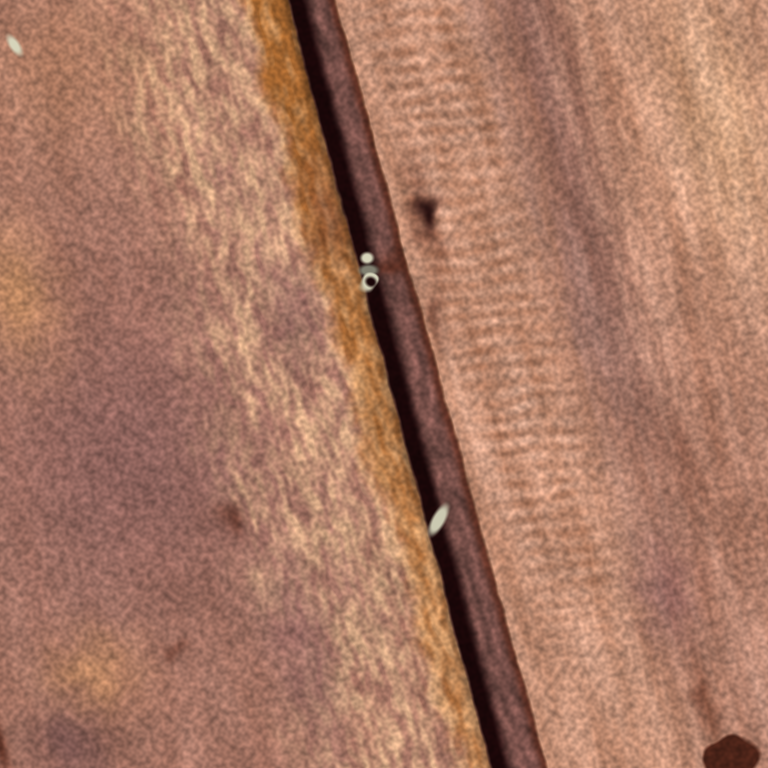
This texture is drawn by a Shadertoy shader. Its source:

```glsl
// Two weathered wooden planks meeting at a slanted, shadowed joint.
// Grain, ripples and mottling are gradient noise in coordinates sheared along
// the joint; soft ellipses lay in stains, knots and small pale flecks.

const float JOINT_X = 0.640;      // joint position at the lower edge
const float JOINT_SLOPE = 0.265;  // leftward lean per unit of height
const float GAP_WIDTH = 0.023;
const float BEVEL_END = 0.072;
const float RIPPLE_PERIOD = 0.0225;
const float RIPPLE_DEPTH = 0.06;
const float MOTTLE = 0.21;
const float SOFT = 0.003;
const mat2 TURN = mat2(0.8, 0.6, -0.6, 0.8);
const vec3 BROWN = vec3(0.64, 0.45, 0.385);
const vec3 TAN = vec3(0.84, 0.66, 0.52);
const vec3 PEACH = vec3(0.75, 0.55, 0.45);
const vec3 VIOLET = vec3(0.53, 0.365, 0.35);
const vec3 UMBER = vec3(0.52, 0.365, 0.33);
const vec3 OCHRE = vec3(0.62, 0.38, 0.17);
const vec3 AMBER = vec3(0.79, 0.57, 0.37);
const vec3 BEVEL = vec3(0.45, 0.30, 0.275);
const vec3 RUST = vec3(0.34, 0.16, 0.11);
const vec3 SHADOW = vec3(0.10, 0.025, 0.03);
const vec3 CHIP = vec3(0.84, 0.83, 0.73);

vec2 gradient(vec2 cell) {
  float h = fract(sin(dot(cell, vec2(127.1, 311.7))) * 43758.5);
  return vec2(cos(6.2832 * h), sin(6.2832 * h));
}

float noise(vec2 p) {
  vec2 i = floor(p), f = fract(p), e = vec2(1.0, 0.0);
  vec2 w = f * f * f * (f * (f * 6.0 - 15.0) + 10.0);
  float low = mix(dot(gradient(i), f), dot(gradient(i + e), f - e), w.x);
  float high = mix(dot(gradient(i + e.yx), f - e.yx), dot(gradient(i + 1.0), f - 1.0), w.x);
  return mix(low, high, w.y);
}

float fbm(vec2 p) {
  float sum = 0.0, amp = 1.0;
  for (int i = 0; i < 4; i++) {
    sum += amp * noise(p);
    p = p * 2.03 + 17.3;
    amp *= 0.55;
  }
  return sum;
}

// Normalised distance from the centre of a tilted ellipse; 1 on its rim.
float ellipse(vec2 p, vec2 centre, vec2 radii, float tilt) {
  float c = cos(tilt), s = sin(tilt);
  return length(mat2(c, -s, s, c) * (p - centre) / radii);
}

// Blends in a soft stain that leans with the grain.
void stain(inout vec3 col, vec3 tint, float amount, vec2 p, vec2 centre, vec2 radii) {
  float d = ellipse(p, centre, radii, 0.25);
  col = mix(col, tint, amount * exp(-d * d));
}

// Blends in a crisp ellipse.
void chip(inout vec3 col, vec3 tint, vec2 p, vec2 centre, vec2 radii, float tilt) {
  float edge = SOFT / min(radii.x, radii.y);
  col = mix(col, tint, 1.0 - smoothstep(1.0 - edge, 1.0 + edge, ellipse(p, centre, radii, tilt)));
}

vec3 leftPlank(vec2 p, float u, vec2 q) {
  float streak = noise(vec2(u * 60.0 + 1.2 * noise(p * 24.0), p.y * 15.0));
  streak += 0.6 * noise(vec2(u * 115.0, p.y * 38.0) + 5.0);
  float band = smoothstep(-0.30, -0.15, u + 0.06 * fbm(p * 7.0));
  vec3 col = BROWN + 0.05 * fbm(vec2(u * 22.0, p.y * 6.0));
  stain(col, VIOLET, 0.75, q, vec2(0.17, 0.40), vec2(0.20, 0.20));
  col = mix(col, TAN, clamp(band * (0.5 + 1.15 * streak), 0.0, 1.0));
  stain(col, AMBER, 0.6, q, vec2(0.02, 0.62), vec2(0.05, 0.09));
  stain(col, AMBER, 0.55, q, vec2(0.12, 0.12), vec2(0.06, 0.05));
  stain(col, AMBER, 0.25, q, vec2(0.08, 0.91), vec2(0.12, 0.12));
  stain(col, VIOLET, 0.65, q, vec2(0.38, 0.59), vec2(0.04, 0.07));
  stain(col, VIOLET, 0.7, q, vec2(0.39, 0.17), vec2(0.04, 0.12));
  stain(col, VIOLET * 0.85, 0.8, q, vec2(0.09, 0.03), vec2(0.05, 0.06));
  stain(col, RUST, 0.6, q, vec2(0.302, 0.32), vec2(0.016, 0.022));
  stain(col, RUST, 0.45, q, vec2(0.228, 0.154), vec2(0.011));
  stain(col, RUST, 0.8, p, vec2(0.0, 0.03), vec2(0.008, 0.04));
  // Ochre edge strip, fading paler toward the bottom
  float width = mix(0.045, 0.06, p.y) + 0.018 * fbm(p * 14.0);
  float strip = smoothstep(-width - 0.015, -width + 0.018, u);
  vec3 ochre = mix(OCHRE, AMBER, clamp(0.85 - 0.75 * p.y + 1.1 * streak, 0.0, 1.0));
  stain(ochre, RUST, 0.5, q, vec2(0.425, 0.72), vec2(0.025, 0.07));
  ochre *= 1.0 - 0.35 * smoothstep(-0.014, 0.0, u);
  return mix(col, ochre, strip * mix(0.75, 0.95, p.y));
}

vec3 rightPlank(vec2 p, float u, vec2 q) {
  float grain = fbm(vec2(u * 28.0, p.y * 4.0));
  vec3 col = mix(PEACH, BROWN, 0.6 * smoothstep(0.2, 0.36, u) * smoothstep(0.85, 0.3, p.y));
  stain(col, TAN, 0.75, q, vec2(0.94, 0.84), vec2(0.07, 0.19));
  float vein = (u - 0.30 + 0.035 * grain) / 0.055;
  col = mix(col, UMBER, 0.75 * exp(-vein * vein) * smoothstep(0.2, 0.6, p.y));
  stain(col, VIOLET, 0.75, q, vec2(0.868, 0.23), vec2(0.036, 0.08));
  col += 0.11 * grain;
  // Broken cross-grain ripples
  float phase = (p.y - 0.12 * p.x) / RIPPLE_PERIOD + 0.5 * noise(p * vec2(14.0, 20.0));
  float window = smoothstep(0.06, 0.13, u) * smoothstep(0.27, 0.19, u) * smoothstep(0.05, 0.4, p.y);
  float broken = clamp(0.75 + 1.3 * noise(vec2(u * 34.0, p.y * 22.0)), 0.0, 1.5);
  col += RIPPLE_DEPTH * window * broken * sin(6.2832 * phase);
  // Knots and their reddish halos
  stain(col, RUST, 0.45, q, vec2(0.553, 0.72), vec2(0.018, 0.07));
  stain(col, RUST, 0.5, q, vec2(0.567, 0.585), vec2(0.014, 0.032));
  stain(col, SHADOW, 0.9, q, vec2(0.553, 0.723), vec2(0.011, 0.021));
  stain(col, RUST, 0.5, q, vec2(0.918, 0.085), vec2(0.015, 0.035));
  chip(col, RUST * 0.85, mix(p, q, 0.5), vec2(0.95, 0.008), vec2(0.037, 0.034), 0.4);
  return col;
}

void mainImage(out vec4 fragColor, in vec2 fragCoord) {
  vec2 p = fragCoord / iResolution.xy, t = TURN * p;
  float u = p.x - JOINT_X + JOINT_SLOPE * p.y + 0.003 * noise(p * 14.0) + 0.002 * noise(p * 55.0);
  vec2 q = p + 0.02 * vec2(noise(t * 30.0), noise(t * 30.0 + 40.0));
  float bevelEnd = BEVEL_END - 0.011 * p.y;
  vec3 col = mix(leftPlank(p, u, q), rightPlank(p, u, q), smoothstep(-SOFT, SOFT, u - bevelEnd));
  // Bevel with a darker outer rim, then the shadowed gap
  float rim = exp(-pow((u - bevelEnd + 0.003) / 0.007, 2.0));
  vec3 bevel = mix(BEVEL * (1.0 + 0.4 * noise(vec2(u * 90.0, p.y * 25.0))), RUST, 0.8 * rim);
  stain(bevel, RUST, 0.8, q, vec2(0.512, 0.655), vec2(0.02, 0.014));
  col = mix(col, bevel, smoothstep(-SOFT, SOFT, u) * smoothstep(SOFT, -SOFT, u - bevelEnd));
  col = mix(col, SHADOW, smoothstep(-SOFT, SOFT, u) * smoothstep(0.010, -0.008, u - GAP_WIDTH));
  // Fine mottling on turned axes
  float mottle = noise(t * 85.0) + 1.1 * noise(t * 160.0 + 9.0) + 0.5 * fbm(t * 13.0);
  col *= 1.0 + MOTTLE * mottle;
  // Pale chips
  chip(col, CHIP * 0.6, p, vec2(0.480, 0.648), vec2(0.012, 0.007), 0.0);
  chip(col, CHIP, q, vec2(0.482, 0.632), vec2(0.014, 0.015), 0.0);
  chip(col, SHADOW, p, vec2(0.483, 0.633), vec2(0.007, 0.006), -0.5);
  chip(col, CHIP, p, vec2(0.478, 0.664), vec2(0.008, 0.007), 0.0);
  chip(col, CHIP * 0.95, p, vec2(0.571, 0.323), vec2(0.008, 0.021), -0.5);
  chip(col, CHIP, p, vec2(0.019, 0.941), vec2(0.006, 0.014), 0.6);
  fragColor = vec4(clamp(col, 0.0, 1.0), 1.0);
}
```
